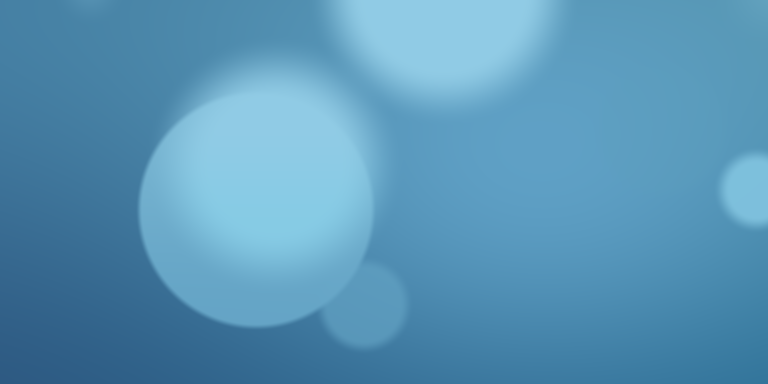
Give the GLSL for this background, as a Shadertoy shader.

```glsl
// Soft blue bokeh discs floating over a glowing blue gradient.

// Coverage of a disc whose rim fades over +-blur around its radius.
float disc(vec2 p, vec2 center, float radius, float blur) {
    return 1.0 - smoothstep(radius - blur, radius + blur, length(p - center));
}

// Four-corner gradient with a wide glow right of the middle.
vec3 backdrop(vec2 p, vec2 uv) {
    vec3 bottom = mix(vec3(0.17, 0.34, 0.50), vec3(0.15, 0.41, 0.56), uv.x);
    vec3 top = mix(vec3(0.27, 0.50, 0.64), vec3(0.32, 0.57, 0.67), uv.x);
    vec3 color = mix(bottom, top, smoothstep(-0.15, 1.0, uv.y));
    vec2 offset = p - vec2(1.40, 0.57);
    float glow = exp(-dot(offset * offset, vec2(1.6, 3.0)));
    return mix(color, vec3(0.40, 0.66, 0.81), 0.8 * glow);
}

void mainImage(out vec4 fragColor, in vec2 fragCoord) {
    vec2 uv = fragCoord / iResolution.xy;
    vec2 p = vec2(uv.x * 2.0, uv.y);
    vec3 paleBlue = vec3(0.57, 0.80, 0.90);
    vec3 color = backdrop(p, uv);

    // Faint discs and corner lights
    color = mix(color, vec3(0.36, 0.62, 0.74), 0.30 * disc(p, vec2(1.724, 0.66), 0.165, 0.02));
    color = mix(color, paleBlue, 0.20 * disc(p, vec2(0.234, 1.03), 0.05, 0.05));
    color = mix(color, paleBlue, 0.25 * disc(p, vec2(2.02, 1.04), 0.08, 0.10));

    // Small discs
    color = mix(color, vec3(0.38, 0.63, 0.76), 0.75 * disc(p, vec2(0.948, 0.206), 0.112, 0.018));
    color = mix(color, vec3(0.50, 0.76, 0.87), 0.95 * disc(p, vec2(1.971, 0.505), 0.092, 0.022));

    // Large crisp disc
    vec3 discColor = mix(vec3(0.40, 0.65, 0.78), vec3(0.48, 0.72, 0.83), smoothstep(0.15, 0.75, p.y));
    color = mix(color, discColor, 0.97 * disc(p, vec2(0.667, 0.453), 0.305, 0.009));

    // Large blurred discs
    vec3 softColor = mix(vec3(0.53, 0.80, 0.90), paleBlue, smoothstep(0.4, 0.7, p.y));
    color = mix(color, softColor, 0.96 * disc(p, vec2(0.716, 0.57), 0.255, 0.085));
    color = mix(color, paleBlue, 0.98 * disc(p, vec2(1.155, 1.03), 0.285, 0.075));

    fragColor = vec4(color, 1.0);
}
```
